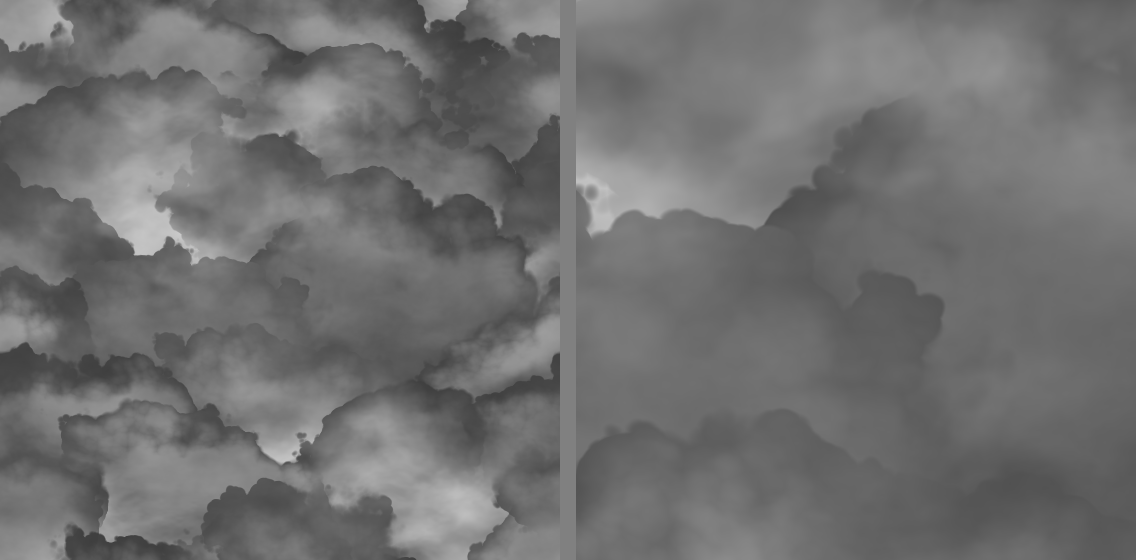
Left, the full canvas; right, a detail of the centre.
Write a Shadertoy shader that draws this texture.

```glsl
const float CLOUD_COUNT = 18.0;
const float DARK_RIM = 0.25;
const float SKY_DARK = 0.35;
const float SKY_LIGHT = 0.79;

float hash(vec2 p) {
    return fract(sin(dot(p, vec2(127.1, 311.7))) * 43758.5453);
}

// Value noise that wraps after a whole number of cells
float noise(vec2 p, vec2 period, float seed) {
    vec2 cell = floor(p);
    vec2 f = fract(p);
    f = f * f * f * (f * (f * 6.0 - 15.0) + 10.0);
    vec2 lo = mod(cell, period) + seed;
    vec2 hi = mod(cell + 1.0, period) + seed;
    return mix(mix(hash(lo), hash(vec2(hi.x, lo.y)), f.x),
               mix(hash(vec2(lo.x, hi.y)), hash(hi), f.x), f.y);
}

float fbm(vec2 uv, vec2 period, float seed) {
    float sum = 0.0;
    float amp = 0.5;
    for (int k = 0; k < 6; k++) {
        sum += amp * noise(uv * period, period, seed + float(k) * 7.0);
        period *= 2.0;
        amp *= 0.5;
    }
    return sum;
}

// Round lobes around wrapped, jittered cell points
float lobes(vec2 p, float period, float seed) {
    vec2 cell = floor(p);
    float nearest = 2.0;
    for (int y = -1; y <= 1; y++) {
        for (int x = -1; x <= 1; x++) {
            vec2 n = cell + vec2(x, y);
            vec2 id = mod(n, period) + seed;
            vec2 d = n + vec2(hash(id), hash(id + 57.3)) - p;
            nearest = min(nearest, dot(d, d));
        }
    }
    return 1.0 - nearest;
}

float billow(vec2 uv, float seed) {
    float sum = 0.0;
    float amp = 0.5;
    float period = 9.0;
    for (int k = 0; k < 4; k++) {
        sum += amp * (lobes(uv * period, period, seed + float(k) * 5.0) - 0.72);
        period *= 2.0;
        amp *= 0.52;
    }
    return sum;
}

// Paints one heap cloud: crisp dark crown, paler body, misty base
float paintCloud(float tone, vec2 uv, vec2 warp, float grain, float id) {
    vec2 seed = vec2(id, id * 1.7);
    vec2 center = vec2(fract(id * 0.618 + 0.2 * hash(seed)), 1.0 - (id + 0.5) / CLOUD_COUNT);
    vec2 size = mix(vec2(0.15, 0.10), vec2(0.28, 0.18), vec2(hash(seed + 3.0), hash(seed + 5.0)));
    float tilt = 0.9 * (hash(seed + 9.0) - 0.5);

    vec2 d = fract(uv - center + 0.5) - 0.5;
    d += 0.16 * warp;
    d.y += tilt * d.x;
    float dome = (1.0 - length(d / size)) * size.y;
    if (dome < -0.06) return tone;

    float depth = dome + 0.11 * billow(uv + 0.03 * warp, id * 11.0);
    float patchy = fbm(uv, vec2(5.0), id * 13.0);
    float softness = mix(0.005, 0.045, smoothstep(0.5, 0.75, patchy));
    float crown = smoothstep(0.0, softness, depth);
    float base = smoothstep(-0.75, 0.25, d.y / size.y + 0.8 * (grain - 0.5));

    float rim = DARK_RIM + 0.10 * hash(seed + 15.0);
    float body = mix(0.33, 0.60, hash(seed + 21.0)) + 0.35 * (patchy - 0.5);
    float reach = mix(0.05, 0.14, hash(seed + 27.0));
    float inner = smoothstep(0.0, reach, depth + 0.12 * (grain - 0.5));
    return mix(tone, mix(rim, body, inner), crown * base * 0.96);
}

void mainImage(out vec4 fragColor, in vec2 fragCoord) {
    vec2 uv = fragCoord / iResolution.xy;
    vec2 warp = vec2(fbm(uv, vec2(4.0), 31.0), fbm(uv, vec2(4.0), 83.0)) - 0.5;
    vec2 drift = uv + 0.08 * warp;
    float grain = fbm(drift, vec2(7.0, 9.0), 140.0);

    // Soft, slightly streaked sky
    float sky = smoothstep(0.24, 0.72, fbm(drift, vec2(3.0, 5.0), 12.0));
    float skyTone = mix(SKY_DARK, SKY_LIGHT, sky) + 0.16 * (grain - 0.5);

    // Cloud banks, from back to front
    float tone = skyTone;
    for (float id = 0.0; id < CLOUD_COUNT; id++) {
        tone = paintCloud(tone, uv, warp, grain, id);
    }

    // Veil of mist and fine mottling
    float veil = smoothstep(0.48, 0.74, fbm(drift, vec2(3.0, 4.0), 205.0));
    tone = mix(tone, skyTone, 0.65 * veil);
    tone += 0.10 * (fbm(drift, vec2(12.0, 14.0), 260.0) - 0.5);
    fragColor = vec4(vec3(clamp(tone, 0.0, 1.0)), 1.0);
}
```
